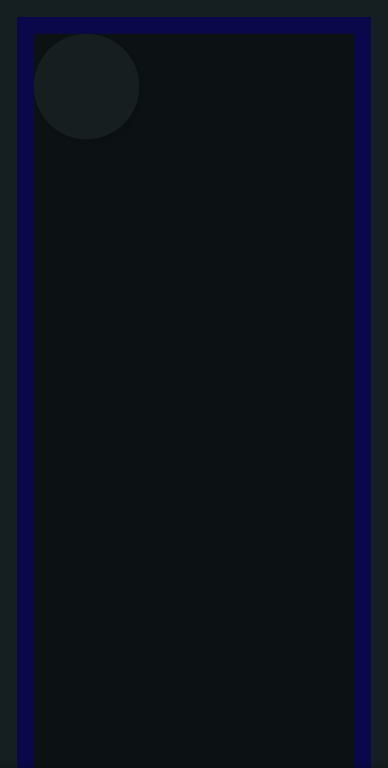
Give the GLSL for this background, as a Shadertoy shader.

```glsl
#define MARGIN 0.0438
#define BORDER 0.0432
#define DISC_CENTER vec2(0.223, 0.223)
#define DISC_RADIUS 0.1360
#define SHADOW_OFFSET vec2(0.004, 0.006)
#define SHADOW_BLUR 0.022
#define SHADOW_STRENGTH 0.20
#define FLOOR_FADE 0.020
#define OUTER_COLOR vec3(0.082, 0.118, 0.126)
#define BORDER_COLOR vec3(0.040, 0.032, 0.292)
#define PANEL_COLOR vec3(0.047, 0.071, 0.078)
#define DISC_COLOR vec3(0.086, 0.118, 0.126)

// Antialiased coverage from a signed distance
float coverage(float dist, float pixel) {
    return clamp(0.5 - dist / pixel, 0.0, 1.0);
}

// Distance to a centred panel that stays open at the bottom
float openPanel(vec2 p, float inset) {
    return max(abs(p.x - 0.5) - (0.5 - inset), inset - p.y);
}

void mainImage(out vec4 fragColor, in vec2 fragCoord) {
    // Width units, measured down from the top edge
    float pixel = 1.0 / iResolution.x;
    vec2 p = vec2(fragCoord.x, iResolution.y - fragCoord.y) * pixel;

    // Frame and panel
    float frame = coverage(openPanel(p, MARGIN), pixel);
    float panel = coverage(openPanel(p, MARGIN + BORDER), pixel);
    vec3 color = mix(OUTER_COLOR, BORDER_COLOR, frame);
    color = mix(color, PANEL_COLOR, panel);

    // Disc with a soft shadow confined to the panel
    float shadowDist = length(p - DISC_CENTER - SHADOW_OFFSET) - DISC_RADIUS;
    float shadow = 1.0 - smoothstep(-SHADOW_BLUR, SHADOW_BLUR, shadowDist);
    color *= 1.0 - SHADOW_STRENGTH * shadow * panel;
    float disc = coverage(length(p - DISC_CENTER) - DISC_RADIUS, pixel);
    color = mix(color, DISC_COLOR, disc);

    // Faint darkening along the lower edge
    float height = fragCoord.y * pixel;
    color *= mix(0.85, 1.0, smoothstep(0.0, FLOOR_FADE, height));

    fragColor = vec4(color, 1.0);
}
```
